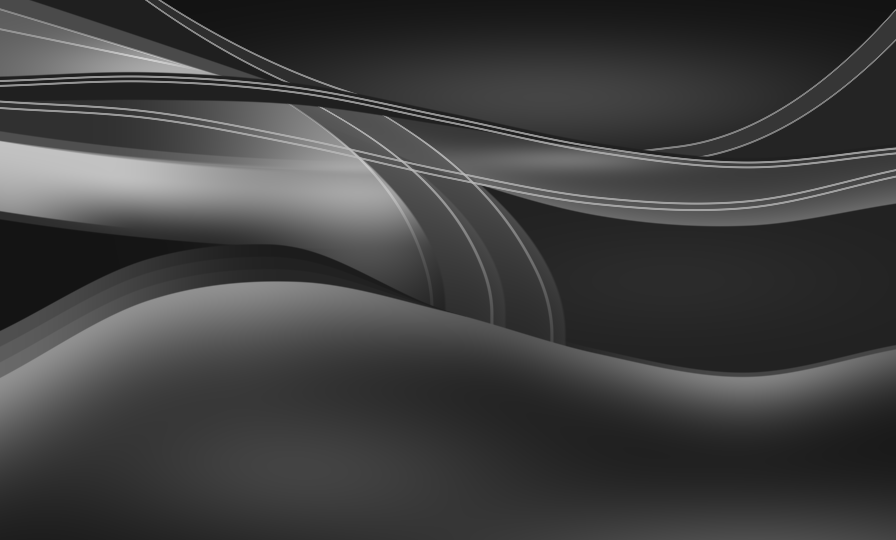
Write a WebGL 2 fragment shader that draws this background.

```glsl
#version 300 es
precision highp float;
// Abstract monochrome waves: a dark upper panel, a glassy ribbon with
// hairlines, a glowing leaf with nested arcs, and a softly lit hill.
// Layers are painted back to front below smooth curves in 0..1 units.
uniform vec2 u_resolution;
out vec4 fragColor;

// Edge heights at seven evenly spaced places from left to right.
const float RIBBON_TOP[7] = float[7](.858, .866, .845, .791, .735, .707, .733);
const float BAND_END[7] = float[7](.812, .815, .806, .767, .724, .698, .728);
const float RIBBON_LOW[7] = float[7](.81, .806, .78, .677, .601, .582, .623);
const float HAIRLINE[7] = float[7](.812, .793, .744, .683, .634, .627, .685);
const float HILL[7] = float[7](.30, .444, .478, .422, .345, .302, .353);

// Catmull-Rom curve with straight extension at both ends.
float curve(float k[7], float x) {
    float s = clamp(x, 0., .9999) * 6.;
    int i = int(s);
    float t = s - float(i), b = k[i], c = k[i + 1];
    float a = i > 0 ? k[max(i - 1, 0)] : 2. * b - c;
    float d = i < 5 ? k[min(i + 2, 6)] : 2. * c - b;
    return b + .5 * t * (c - a + t * (2. * a - 5. * b + 4. * c - d
        + t * (3. * (b - c) + d - a)));
}

// Smooth coverage of the side where distance is positive.
float cover(float dist, float px) { return smoothstep(-px, px, dist); }

float hairline(float dist, float width, float px) {
    return 1. - smoothstep(width, width + px, abs(dist));
}

float glow(vec2 p, vec2 center, vec2 radius) {
    vec2 q = (p - center) / radius;
    return exp(-dot(q, q));
}

// Dark panel, its corner bands and the bright wedge at the upper left.
float upperPanel(vec2 p, float px) {
    float v = .07 + .2 * glow(p, vec2(.61, .82), vec2(.32, .11));
    float d = p.x - .755, bend = max(d, 0.) * max(d, 0.);
    float outer = .728 + .199 * d + 3.43 * bend - p.y;
    float inner = .703 + .132 * d + 3.18 * bend - p.y;
    v = mix(v, .21, cover(outer, px));
    v = mix(v, .14, cover(inner, px));
    v += .33 * (hairline(outer, .001, px) + hairline(inner, .001, px));

    float a = p.x - .163, b = p.x - .178, leftSide = step(p.x, .4);
    float near = 1. - 1.19 * a + 1.4 * a * a - p.y;
    float far = 1. - 1.076 * b + 1.27 * b * b - p.y;
    v = mix(v, .18, cover(far, px) * leftSide);
    v = mix(v, .12, cover(near, px) * leftSide);
    v += .4 * leftSide * (hairline(near, .001, px) + hairline(far, .001, px));

    float wedge = 1.018 - .54 * p.x - .06 * p.x * p.x - p.y;
    float core = .983 - .5 * p.x - p.y;
    v = mix(v, .29, cover(wedge, px));
    float shine = .36 + .32 * glow(p, vec2(.2, .865), vec2(.15, .07));
    v = mix(v, shine, cover(core, px));
    float fade = 1. - smoothstep(.15, .24, p.x);
    return v + .2 * fade * (hairline(core, .001, px)
        + hairline(.946 - .34 * p.x - p.y, .001, px));
}

// Leaf interior: bright stripe at the left and a glow at the right rim.
float leafShade(vec2 p, float px) {
    float top = .739 - .26 * p.x + .3 * p.x * p.x;
    float depth = (top - p.y) / .13;
    float fade = 1. - smoothstep(.12, .42, p.x);
    float upper = .19 + .22 * smoothstep(.1, .36, p.x);
    float lower = .08 + .1 * cover(.145 - top + p.y, px) * fade;
    float soft = 1. - smoothstep(.25, 1.15, depth);
    float crisp = cover(1. - depth, px * 8.) * (1. - .35 * depth * depth);
    float stripe = mix(soft, crisp, 1. - smoothstep(0., .16, p.x));
    lower += stripe * mix(.22, .58, fade);
    float v = mix(upper, lower, cover(top - p.y, px + .02 * p.x));
    v += .12 * fade * cover(top + .018 - p.y, px) * cover(p.y - top, px);
    float rim = glow(p, vec2(.41, .66), vec2(.11, .21));
    return v + .36 * rim * (1. - .45 * cover(p.y - top, .05));
}

// Hill lit along its crest, with broad glows inside.
float hillShade(vec2 p, float depth) {
    float leftLight = 1. - smoothstep(.25, .6, p.x);
    float rightLight = glow(p, vec2(.84, .3), vec2(.17, .3));
    float reach = .075 + .065 * leftLight;
    float crest = .23 + .25 * leftLight + .2 * rightLight;
    float v = .085 + crest * exp(-pow(depth / reach, 1.5));
    v += .17 * glow(p, vec2(.34, .13), vec2(.25, .14));
    return v + .27 * glow(p, vec2(.85, -.06), vec2(.34, .13));
}

void main() {
    vec2 p = gl_FragCoord.xy / u_resolution;
    float px = 1. / u_resolution.y;
    float top = curve(RIBBON_TOP, p.x) - p.y;
    float band = curve(BAND_END, p.x) - p.y;
    float low = curve(RIBBON_LOW, p.x) - p.y;
    float hill = curve(HILL, p.x) - p.y;

    // Right basin and the glassy ribbon above it.
    float body = .13 + .04 * glow(p, vec2(.75, .48), vec2(.2, .1));
    float across = clamp(band / max(band - low, .01), 0., 1.);
    float glass = .22 + .2 * across * across;
    glass += .22 * glow(p, vec2(.64, .705), vec2(.12, .025));
    body = mix(body, glass, cover(-low, px));

    // Nested arcs from the outermost to the leaf itself.
    for (int i = 2; i >= 0; i--) {
        float n = float(i);
        float rise = max(p.y - (.43 - .012 * n - .0135 * n * (n - 1.)), 0.);
        float bow = i == 1 ? 1.4 : 1.22;
        float arc = .497 + .067 * n - bow * rise * rise - p.x;
        float lit = smoothstep(.3, .75, p.y);
        float shade = .15 + .17 * lit + .05 * exp(-max(arc, 0.) * 45.);
        if (i == 0) shade = leafShade(p, px);
        body = mix(body, shade, cover(arc, px) * (i == 0 ? 1. : .85));
        float inset = arc - .015 * (1. - smoothstep(.5, .78, p.y));
        body += (.08 + .25 * lit) * hairline(inset, .0008, px) * min(n + .4, 1.);
    }

    // Ribbon border and its two pairs of hairlines.
    body = mix(.125, body, cover(band, px));
    float v = mix(upperPanel(p, px), body, cover(top, px));
    float thread = curve(HAIRLINE, p.x) - p.y;
    for (int i = 0; i < 2; i++) {
        float n = float(i);
        float strand = max(hairline(top - .008 - .009 * n, .001, px),
            hairline(thread - .012 * n, .001, px));
        v = mix(v, .74, strand * .75);
    }

    // Stepped shadows behind the crest, then the hill.
    float taper = (1. - .7 * p.x) * (1. - smoothstep(.3, .52, p.x));
    for (int i = 3; i > 0; i--) {
        float n = float(i);
        float shade = mix(.46 - .05 * n, .17 - .02 * n, smoothstep(0., .32, p.x));
        v = mix(v, shade, cover(hill + .029 * n * taper, px) * step(p.x, .52));
    }
    v = mix(v, .27, cover(hill + .008, px) * smoothstep(.6, .8, p.x));
    v = mix(v, hillShade(p, max(hill, 0.)), cover(hill, px));
    fragColor = vec4(vec3(clamp(v, 0., 1.)), 1.);
}
```
